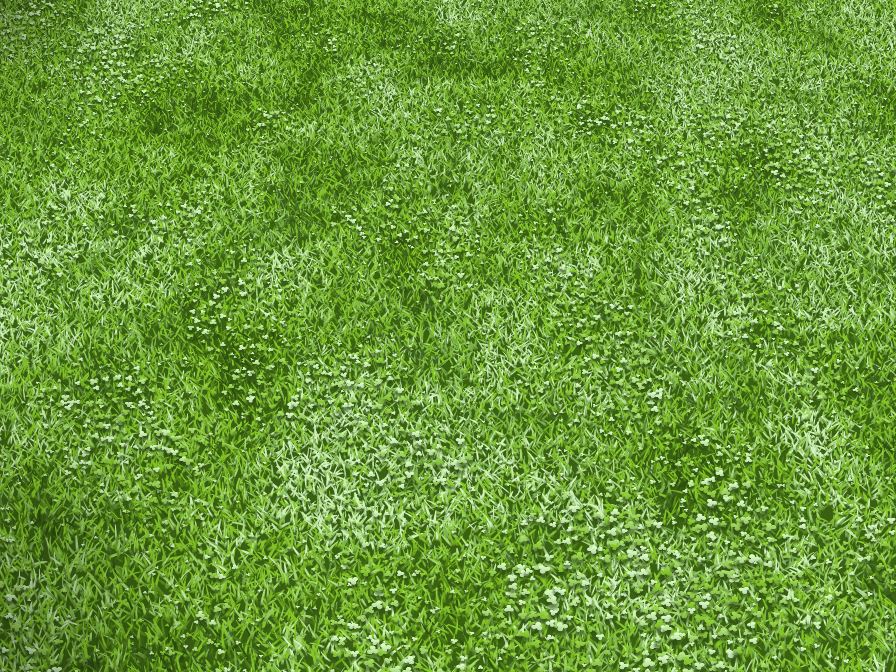
A Shadertoy shader for this texture:

```glsl
const vec3 DARK  = vec3(0.16, 0.28, 0.06);
const vec3 MID   = vec3(0.33, 0.52, 0.08);
const vec3 FRESH = vec3(0.49, 0.73, 0.14);
const vec3 COOL  = vec3(0.46, 0.65, 0.32);
const vec3 PALE  = vec3(0.60, 0.79, 0.40);
const vec3 GLARE = vec3(0.77, 0.89, 0.70);

const float HORIZON      = 1.75;    // vanishing height, in canvas heights
const float BLADE_CELL   = 0.015;
const int   BLADES       = 13;      // per cell
const float BLADE_LENGTH = 0.019;
const float BLADE_WIDTH  = 0.0011;
const float TUFT_DEPTH   = 1.25;    // tone range between clumps
const float FROST_DEPTH  = 0.45;    // tone range of broad pale areas
const float LEAF_CELL    = 0.012;
const int   LEAVES       = 2;       // per cell
const float LEAF_RADIUS  = 0.0060;
const float EXPOSURE     = 1.07;

vec4 hash4(vec2 p) {
    vec4 h = fract(p.xyxy * vec4(0.1031, 0.1030, 0.0973, 0.1099));
    h += dot(h, h.wzxy + 33.33);
    return fract((h.xxyz + h.yzzw) * h.zywx);
}

float noise(vec2 p) {
    vec2 i = floor(p), f = fract(p);
    f *= f * (3.0 - 2.0 * f);
    float low  = mix(hash4(i).x, hash4(i + vec2(1, 0)).x, f.x);
    float high = mix(hash4(i + vec2(0, 1)).x, hash4(i + vec2(1, 1)).x, f.x);
    return mix(low, high, f.y);
}

// Ground to canvas: sizes shrink evenly towards the horizon
vec2 project(vec2 ground) {
    float span = exp(-ground.y);
    return vec2(ground.x * span, HORIZON - span);
}

// Cell of a given row that lies straight above or below p
vec2 cellAt(vec2 p, float row, float size) {
    float scale = exp((row + 0.5) * size);
    return vec2(floor(p.x * scale / size), row);
}

float blob(vec2 p, vec2 centre, vec2 radius) {
    vec2 d = (p - centre) / radius;
    return exp(-dot(d, d));
}

float cloverDensity(vec2 p, vec2 ground) {
    float patches = blob(p, vec2(0.38, 0.16), vec2(0.45, 0.17))
                  + 0.9 * blob(p, vec2(0.50, 0.80), vec2(0.22, 0.10))
                  + 0.8 * blob(p, vec2(-0.50, 0.93), vec2(0.20, 0.09));
    float scatter = smoothstep(0.40, 0.85, noise(ground * 14.0 + 70.0));
    return 0.16 + 0.45 * scatter + 0.40 * patches;
}

vec3 bladeColor(float tone, float cool) {
    vec3 c = mix(DARK, MID, smoothstep(-0.15, 0.12, tone));
    c = mix(c, FRESH, smoothstep(0.10, 0.36, tone));
    c = mix(c, PALE, smoothstep(0.64, 0.86, tone));
    c = mix(c, GLARE, smoothstep(0.92, 1.15, tone));
    vec3 grey = mix(COOL * 0.6, COOL, smoothstep(-0.1, 0.3, tone));
    return mix(c, mix(grey, GLARE, smoothstep(0.55, 1.0, tone)), cool);
}

vec3 drawBlades(vec3 color, vec2 p, float scale, float pixel) {
    float row = floor(log(scale) / BLADE_CELL);
    for (int j = 0; j < 3; j++)            // far rows first
    for (int i = -1; i <= 1; i++) {
        vec2 cell = cellAt(p, row - float(j), BLADE_CELL) + vec2(i, 0);
        vec2 ground = cell * BLADE_CELL;
        float tuft = 0.5 * noise(ground * vec2(13.0, 20.0) + 40.0)
                   + 0.5 * noise(ground * vec2(28.0, 42.0) + 90.0);
        float frost = noise(ground * 8.0 + 20.0);
        float lift = (tuft - 0.5) * TUFT_DEPTH + (frost - 0.5) * FROST_DEPTH + 0.05;
        for (int k = 0; k < BLADES; k++) {
            vec2 seed = cell + 200.0 + float(k) * vec2(17.3, 41.7);
            vec4 a = hash4(seed), b = hash4(seed + 311.7);
            vec2 q = (p - project((cell + a.xy) * BLADE_CELL)) * scale;
            float angle = (a.z - 0.5) * 2.2;
            vec2 dir = vec2(sin(angle), cos(angle));
            float len = BLADE_LENGTH * mix(0.4, 1.0, a.w);
            float t = dot(q, dir) / len;
            float side = dot(q, vec2(dir.y, -dir.x)) - (b.x - 0.5) * 0.6 * len * t * t;
            float width = BLADE_WIDTH * mix(0.5, 1.3, b.y) * (1.0 - 0.6 * t * t);
            float cover = clamp((width - abs(side)) / pixel + 0.5, 0.0, 1.0);
            cover *= smoothstep(0.0, 0.12, t) * (1.0 - smoothstep(0.88, 1.0, t));
            float cool = smoothstep(0.62, 0.80, b.w + (frost - 0.5) * 0.6);
            vec3 blade = bladeColor(b.z + lift, 0.9 * cool);
            blade = mix(mix(DARK, MID, 0.35), blade, smoothstep(-0.15, 0.38, t));
            color = mix(color, blade, cover);
        }
    }
    return color;
}

vec3 drawClover(vec3 color, vec2 p, float scale, float pixel) {
    float row = floor(log(scale) / LEAF_CELL);
    for (int j = 1; j >= -1; j--)
    for (int i = -1; i <= 1; i++) {
        vec2 cell = cellAt(p, row + float(j), LEAF_CELL) + vec2(i, 0);
        for (int k = 0; k < LEAVES; k++) {
            vec2 seed = cell + 500.0 + float(k) * vec2(23.9, 57.1);
            vec4 a = hash4(seed), b = hash4(seed + 127.3);
            vec2 ground = (cell + a.xy) * LEAF_CELL;
            vec2 root = project(ground);
            float density = cloverDensity(root, ground);
            if (a.z > density) continue;
            vec2 q = (p - root) * scale * vec2(1.0, 1.35);
            float lobes = 0.4 + 0.6 * abs(cos(1.5 * atan(q.y, q.x) + 6.28 * b.x));
            float radius = LEAF_RADIUS * mix(0.3, 1.0, b.y * smoothstep(0.1, 0.8, density));
            float edge = radius * lobes - length(q);
            float shadow = 1.0 - smoothstep(0.4, 1.6, length(q + vec2(0, radius)) / radius);
            color = mix(color, DARK, 0.6 * shadow);
            vec3 leaf = mix(mix(FRESH, PALE, b.z), GLARE, smoothstep(0.25, 0.8, b.w));
            leaf *= 0.98 + 0.10 * clamp(q.y / radius, -1.0, 1.0);
            color = mix(color, leaf, clamp(edge / pixel + 0.5, 0.0, 1.0));
        }
    }
    return color;
}

void mainImage(out vec4 fragColor, in vec2 fragCoord) {
    vec2 p = (fragCoord - vec2(0.5 * iResolution.x, 0.0)) / iResolution.y;
    float scale = 1.0 / (HORIZON - p.y);
    float pixel = scale / iResolution.y;

    vec3 color = mix(DARK, MID, 0.3);
    color = drawBlades(color, p, scale, pixel);
    color = drawClover(color, p, scale, pixel);

    // Broad light: dimmer towards the left corners
    float dim = blob(p, vec2(-0.70, 0.0), vec2(0.25, 0.3))
              + blob(p, vec2(-0.70, 1.0), vec2(0.15, 0.12));
    fragColor = vec4(color * EXPOSURE * (1.0 - 0.28 * dim), 1.0);
}
```
